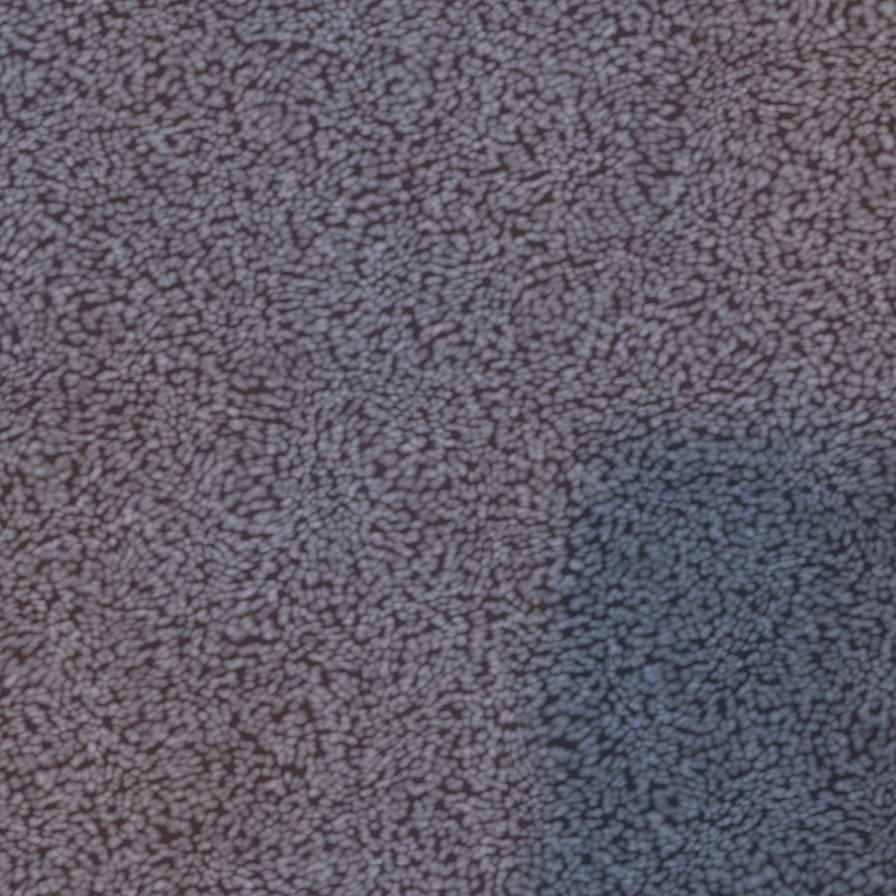
This texture is drawn by a Shadertoy shader. Its source:

```glsl
// Soft short-pile carpet in mauve grey, with a blue shaded patch at the lower right.

vec2 hash2(vec2 p) {
    vec3 q = fract(vec3(p.xyx) * vec3(0.1031, 0.1030, 0.0973));
    q += dot(q, q.yzx + 33.33);
    return fract((q.xx + q.yz) * q.zy);
}

float cornerRamp(vec2 cell, vec2 offset) {
    return dot(hash2(cell) * 2.0 - 1.0, offset);
}

float gradientNoise(vec2 p) {
    vec2 i = floor(p), f = fract(p);
    vec2 u = f * f * f * (f * (f * 6.0 - 15.0) + 10.0);
    vec2 e = vec2(1.0, 0.0);
    return mix(mix(cornerRamp(i, f), cornerRamp(i + e, f - e), u.x),
               mix(cornerRamp(i + e.yx, f - e.yx), cornerRamp(i + 1.0, f - 1.0), u.x), u.y);
}

// Smoothly blended squared distance to the nearest tuft centre
float tuftGap(vec2 p) {
    vec2 i = floor(p), f = fract(p);
    float sum = 0.0;
    for (int y = -1; y <= 1; y++) {
        for (int x = -1; x <= 1; x++) {
            vec2 cell = vec2(x, y);
            vec2 d = cell + hash2(i + cell + 71.0) - f;
            sum += exp(-8.0 * dot(d, d));
        }
    }
    return -log(sum + 0.01) / 8.0;
}

// Brightness of the pile: rounded tufts, dark pits and fine fibres
float pileHeight(vec2 uv) {
    vec2 warp = vec2(gradientNoise(uv * 11.0 + 5.0), gradientNoise(uv * 11.0 + 47.0));
    vec2 p = uv + 0.016 * warp;
    p = mat2(0.94, -0.34, 0.34, 0.94) * p + 3.0;
    float h = 0.56 + 1.6 * (0.14 - tuftGap(p * vec2(92.0, 122.0)));
    h += 0.50 * gradientNoise(p * vec2(62.0, 88.0));
    h += 0.22 * gradientNoise(p * vec2(170.0, 215.0));
    h += 0.16 * gradientNoise(uv * 23.0) + 0.12 * gradientNoise(uv * 6.0 + 9.0);
    return h;
}

// Coverage of the blue patch, with a leaning left edge and a soft top
float bluePatch(vec2 uv) {
    float wobble = 0.05 * gradientNoise(uv * 7.0 + 20.0);
    float left = smoothstep(-0.04, 0.07, uv.x - 0.57 - 0.13 * uv.y + wobble);
    float top = 1.0 - smoothstep(0.43, 0.58, uv.y + wobble);
    return left * top;
}

void mainImage(out vec4 fragColor, in vec2 fragCoord) {
    vec2 uv = fragCoord / iResolution.xy;
    float h = clamp(pileHeight(uv), 0.0, 1.15);

    // Pile colours: warm in the pits, cool on the tips
    vec3 mauve = mix(vec3(0.25, 0.205, 0.235), vec3(0.55, 0.55, 0.61), h);
    vec3 blue = mix(vec3(0.16, 0.175, 0.215), vec3(0.42, 0.47, 0.56), h);

    // Broad warm drift at the left and the upper right corner
    float warmLeft = (1.0 - smoothstep(0.0, 0.6, uv.x)) * (1.0 - smoothstep(0.3, 0.8, uv.y));
    float warmCorner = 1.0 - smoothstep(0.0, 0.4, distance(uv, vec2(1.05, 0.88)));
    float drift = gradientNoise(uv * 4.0 + 31.0);
    mauve += vec3(0.012, -0.006, -0.022) * (warmLeft + 1.2 * warmCorner + drift);

    // The blue fades to a darker grey towards the right border
    float fade = smoothstep(0.86, 1.0, uv.x);
    blue = mix(blue, mauve * vec3(0.74, 0.79, 0.80), 0.6 * fade);

    vec3 color = mix(mauve, blue, bluePatch(uv));
    fragColor = vec4(color, 1.0);
}
```
